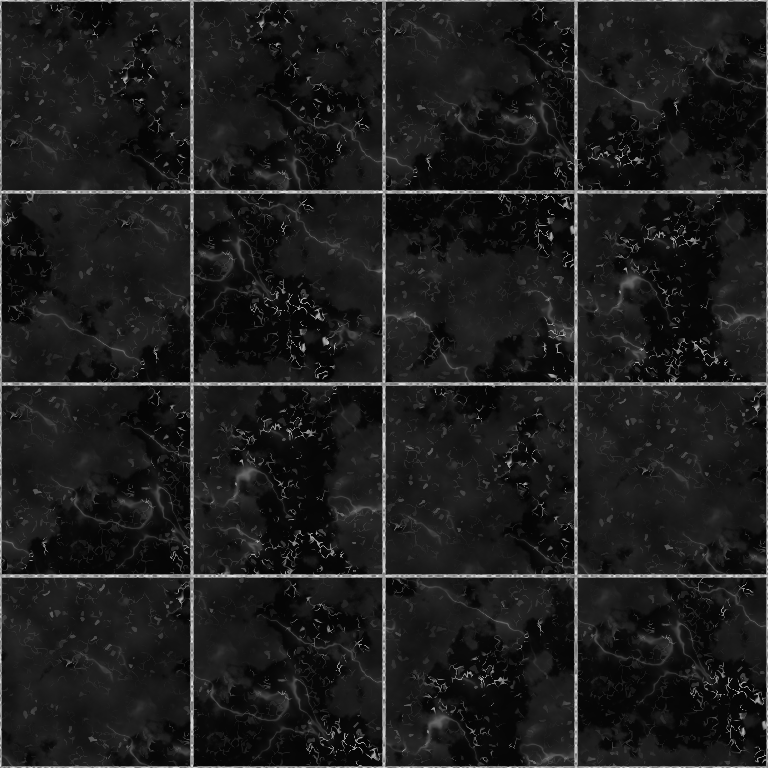
Reproduce this texture procedurally as a WebGL 1 fragment shader.

```glsl
precision highp float;
// Black veined marble tiles, four by four, set in thin speckled pale grout.

uniform vec2 u_resolution;

#define TILES 4.0            // repeats across and down
#define GROUT_WIDTH 0.018    // full joint width, in tiles
#define GROUT_GRAIN 340.0    // grout grains across the canvas
#define CROP_STEP 0.29       // spacing of slab crops, in tiles
#define CROPS 6.0            // crop positions per axis
#define DARK 0.024           // black mineral
#define CLOUD 0.105          // smooth grey patches
#define VEIN 0.20            // brightness added by veins
#define FLECK 0.50           // brightness added by crystal flecks
#define FLECK_SCALE 21.0     // crystal cells per tile

vec2 hash2(vec2 p) {
  vec3 a = fract(p.xyx * vec3(0.1031, 0.1030, 0.0973));
  a += dot(a, a.yzx + 33.33);
  return fract((a.xx + a.yz) * a.zy);
}

float noise(vec2 p) {
  vec2 i = floor(p), f = fract(p);
  f = f * f * (3.0 - 2.0 * f);
  float low = mix(hash2(i).x, hash2(i + vec2(1.0, 0.0)).x, f.x);
  float high = mix(hash2(i + vec2(0.0, 1.0)).x, hash2(i + 1.0).x, f.x);
  return mix(low, high, f.y);
}

float fbm(vec2 p) {
  float sum = 0.0, weight = 0.516;
  for (int i = 0; i < 5; i++) {
    sum += weight * noise(p);
    p = mat2(1.6, 1.2, -1.2, 1.6) * p + 7.3;
    weight *= 0.5;
  }
  return sum;
}

// Nearest distance, gap to the second nearest, and a random value per cell
vec3 crystals(vec2 p) {
  vec2 cell = floor(p);
  float nearest = 8.0, second = 8.0, id = 0.0;
  for (int y = -1; y <= 1; y++) {
    for (int x = -1; x <= 1; x++) {
      vec2 c = cell + vec2(float(x), float(y));
      vec2 h = hash2(c);
      float d = length(c + h - p);
      if (d < nearest) {
        second = nearest;
        nearest = d;
        id = hash2(c + 61.0).y;
      } else {
        second = min(second, d);
      }
    }
  }
  return vec3(nearest, second - nearest, id);
}

float marble(vec2 q) {
  vec2 warp = vec2(fbm(q * 3.0), fbm(q * 3.0 + 17.0)) - 0.5;
  vec2 w = q + 0.35 * warp;

  // Smooth grey patches with ragged borders
  float ragged = fbm(w * 2.0 + 5.0) + 0.32 * (fbm(q * 13.0 + 3.0) - 0.5);
  float patchy = smoothstep(0.46, 0.55, ragged);
  float mottle = fbm(q * 7.0 + 41.0);
  float shade = mix(DARK * (0.6 + 0.8 * mottle), CLOUD * (0.4 + 1.1 * mottle), patchy);

  // Veins drawn out along the falling diagonal, with a soft halo
  vec2 slant = vec2(dot(w, vec2(0.8, -0.6)) * 0.9, dot(w, vec2(0.6, 0.8)) * 1.9);
  float away = abs(fbm(slant + 31.0) - 0.5);
  float strength = smoothstep(0.36, 0.64, fbm(q * 3.5 + 53.0));
  float vein = 0.65 * (1.0 - smoothstep(0.0, 0.012, away)) + 0.5 * exp(-away * 38.0);
  shade += VEIN * strength * vein * (0.45 + mottle);

  // Broken crystal outlines, clustered in the black mineral
  vec2 jitter = vec2(noise(q * 38.0), noise(q * 38.0 + 9.0)) - 0.5;
  vec3 crystal = crystals(q * FLECK_SCALE + 0.9 * jitter);
  float cluster = smoothstep(0.34, 0.66, fbm(q * 4.0 + 71.0));
  float broken = smoothstep(0.48, 0.76, noise(q * 27.0 + 13.0));
  float outline = 1.0 - smoothstep(0.03, 0.17, crystal.y);
  shade += FLECK * outline * broken * (0.2 + 1.1 * cluster) * (1.0 - 0.85 * patchy);

  // Sparse solid chips everywhere
  float chip = step(0.88, crystal.z) * (1.0 - smoothstep(0.2, 0.33, crystal.x));
  shade += chip * (0.06 + 0.22 * cluster * fract(crystal.z * 57.0));
  return shade;
}

void main() {
  vec2 uv = gl_FragCoord.xy / u_resolution;
  vec2 grid = uv * TILES;
  vec2 local = fract(grid);

  // Each tile is cut from a different place on one slab
  vec2 crop = floor(hash2(floor(grid) + 3.0) * CROPS) * CROP_STEP;
  float shade = marble(local + crop + 2.0);

  // Grout joint with slightly crumbled sides
  float grain = noise(uv * GROUT_GRAIN);
  vec2 edge = min(local, 1.0 - local);
  float side = min(edge.x, edge.y) + 0.005 * (grain - 0.5);
  float blur = 0.6 * TILES / min(u_resolution.x, u_resolution.y);
  float joint = 1.0 - smoothstep(-blur, blur, side - 0.5 * GROUT_WIDTH);
  shade = mix(shade, 0.42 + 0.5 * grain, joint);

  gl_FragColor = vec4(vec3(shade), 1.0);
}
```
